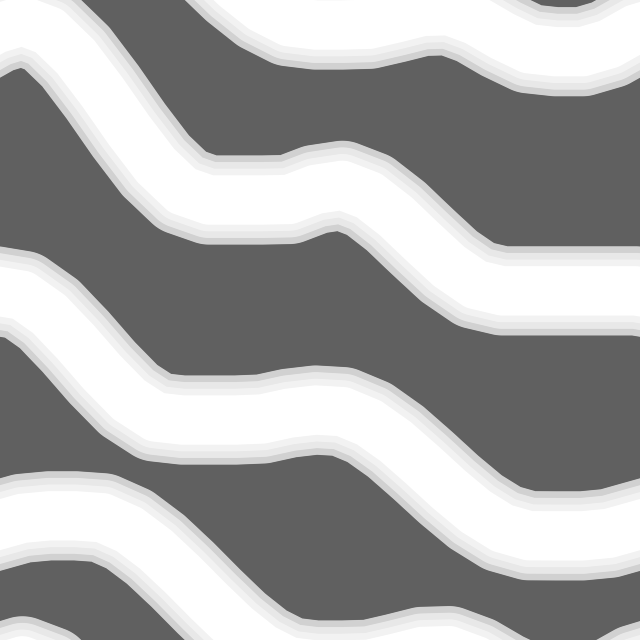
Give the GLSL for this pattern, as a WebGL 1 fragment shader.

```glsl
precision highp float;
// One thick white ribbon with stepped pale rims, descending in waves over dark grey.

#define STRANDS 3.0
#define FACETS 24.0
#define CREST vec2(0.035, 0.0326)
#define HALF_WIDTH 0.0697
#define RIM 0.0104
#define GROUND vec3(0.378)
#define OUTER_RIM vec3(0.82)
#define MIDDLE_RIM vec3(0.91)
#define INNER_RIM vec3(0.95)
#define RIBBON vec3(1.0)

uniform vec2 u_resolution;

// Shortest signed offset on an axis that repeats every 1.0.
float wrapOffset(float d) {
  return fract(d + 0.5) - 0.5;
}

// Depth below the first crest; drops and small rises sum to one canvas height.
float descent(float s) {
  float y = 0.2799 * smoothstep(0.0, 0.290, s);
  y -= 0.0234 * smoothstep(0.408, 0.486, s);
  y += 0.1654 * smoothstep(0.492, 0.746, s);
  y += 0.2018 * smoothstep(0.971, 1.232, s);
  y -= 0.0156 * smoothstep(1.355, 1.453, s);
  y += 0.1966 * smoothstep(1.479, 1.798, s);
  y -= 0.0313 * smoothstep(1.883, 2.033, s);
  y += 0.2331 * smoothstep(2.102, 2.447, s);
  y -= 0.0234 * smoothstep(2.525, 2.648, s);
  y += 0.0651 * smoothstep(2.655, 2.818, s);
  y -= 0.0482 * smoothstep(2.876, 3.0, s);
  return y;
}

// Depth at a facet corner; the curve closes after all strands.
float cornerDepth(float corner) {
  return descent(mod(corner, STRANDS * FACETS) / FACETS);
}

// Distance from the origin to the segment a, a + ab.
float segmentDistance(vec2 a, vec2 ab) {
  float t = clamp(-dot(a, ab) / dot(ab, ab), 0.0, 1.0);
  return length(a + t * ab);
}

// Distance to the faceted centre line, searching nearby facets of each strand.
float ribbonDistance(vec2 p) {
  float nearest = 1.0;
  for (int strand = 0; strand < 3; strand++) {
    float x = p.x + float(strand);
    float cell = floor(x * FACETS);
    for (int j = -2; j <= 2; j++) {
      float corner = cell + float(j);
      float depth = cornerDepth(corner);
      float nextDepth = cornerDepth(corner + 1.0);
      vec2 a = vec2(corner / FACETS - x, wrapOffset(depth - p.y));
      vec2 ab = vec2(1.0 / FACETS, wrapOffset(nextDepth - depth));
      nearest = min(nearest, segmentDistance(a, ab));
    }
  }
  return nearest;
}

void main() {
  vec2 uv = gl_FragCoord.xy / u_resolution;
  vec2 p = vec2(uv.x, 1.0 - uv.y) - CREST;
  float inside = HALF_WIDTH - ribbonDistance(p);
  float soft = 0.6 / min(u_resolution.x, u_resolution.y);

  // Nested rims, from the outer edge inward
  vec3 color = mix(GROUND, OUTER_RIM, smoothstep(-soft, soft, inside));
  color = mix(color, MIDDLE_RIM, smoothstep(-soft, soft, inside - RIM));
  color = mix(color, INNER_RIM, smoothstep(-soft, soft, inside - 2.0 * RIM));
  color = mix(color, RIBBON, smoothstep(-soft, soft, inside - 3.0 * RIM));
  gl_FragColor = vec4(color, 1.0);
}
```
